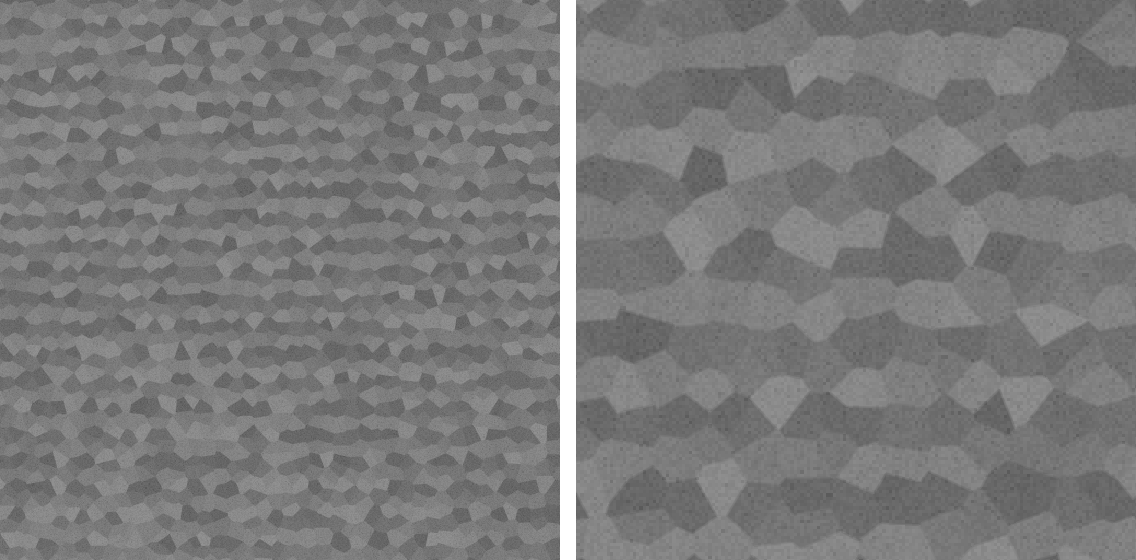
Left: the whole. Right: its middle third, enlarged.
Reproduce this texture procedurally as a three.js fragment shader.

```glsl
// Grey stone-like mosaic: irregular Voronoi cells, each filled with one flat tone.
// A sawtooth over the height of each cell's seed sets the tone, which gives
// ragged horizontal layers; a fine speckled grain covers everything.

#define CELLS 42.0          // cells across the canvas
#define LAYERS 20.5         // tone layers over the height
#define LAYER_PHASE 0.2     // shift of the layers, in periods
#define LAYER_WOBBLE 0.1    // random shift per cell, in periods
#define DARK_TONE 0.397
#define LIGHT_TONE 0.551
#define EDGE_WIDTH 0.001    // half width of the cell edge blend
#define GRAIN_CELLS 512.0   // grain specks across the canvas
#define GRAIN_AMOUNT 0.045
#define SPECK_DEPTH 0.035   // extra darkness of the sparse specks

varying vec2 vUv;

float hash(vec2 p) {
  vec3 q = fract(vec3(p.xyx) * 0.1031);
  q += dot(q, q.yzx + 33.33);
  return fract((q.x + q.y) * q.z);
}

vec2 seedOf(vec2 cell) {
  return cell + vec2(hash(cell + 17.0), hash(cell + 71.0));
}

// Flat tone of the cell, rising downwards and then dropping to dark
float cellTone(vec2 cell) {
  float depth = 1.0 - seedOf(cell).y / CELLS;
  float wobble = LAYER_WOBBLE * (hash(cell + 131.0) - 0.5);
  return mix(DARK_TONE, LIGHT_TONE, fract(depth * LAYERS + LAYER_PHASE + wobble));
}

// Tone of the nearest cell, blended with its neighbour along the edge
float mosaic(vec2 uv) {
  vec2 p = uv * CELLS;
  vec2 home = floor(p);
  vec2 nearCell = home;
  vec2 nextCell = home;
  float nearDist = 100.0;
  float nextDist = 100.0;
  for (int j = -2; j <= 2; j++) {
    for (int i = -2; i <= 2; i++) {
      vec2 cell = home + vec2(float(i), float(j));
      vec2 toSeed = seedOf(cell) - p;
      float dist = dot(toSeed, toSeed);
      if (dist < nearDist) {
        nextDist = nearDist;
        nextCell = nearCell;
        nearDist = dist;
        nearCell = cell;
      } else if (dist < nextDist) {
        nextDist = dist;
        nextCell = cell;
      }
    }
  }
  float gap = max(distance(seedOf(nearCell), seedOf(nextCell)), 0.001);
  float edge = (nextDist - nearDist) / (2.0 * gap * CELLS);
  float blend = 0.5 - 0.5 * smoothstep(0.0, EDGE_WIDTH, edge);
  return mix(cellTone(nearCell), cellTone(nextCell), blend);
}

// Fine even noise with a few darker specks
float grain(vec2 uv) {
  vec2 dot2 = floor(uv * GRAIN_CELLS);
  float fine = GRAIN_AMOUNT * (hash(dot2 + 311.0) - 0.5);
  float speck = SPECK_DEPTH * step(0.95, hash(dot2 + 907.0));
  return fine - speck;
}

void main() {
  float grey = mosaic(vUv) + grain(vUv);
  gl_FragColor = vec4(vec3(grey), 1.0);
}
```
